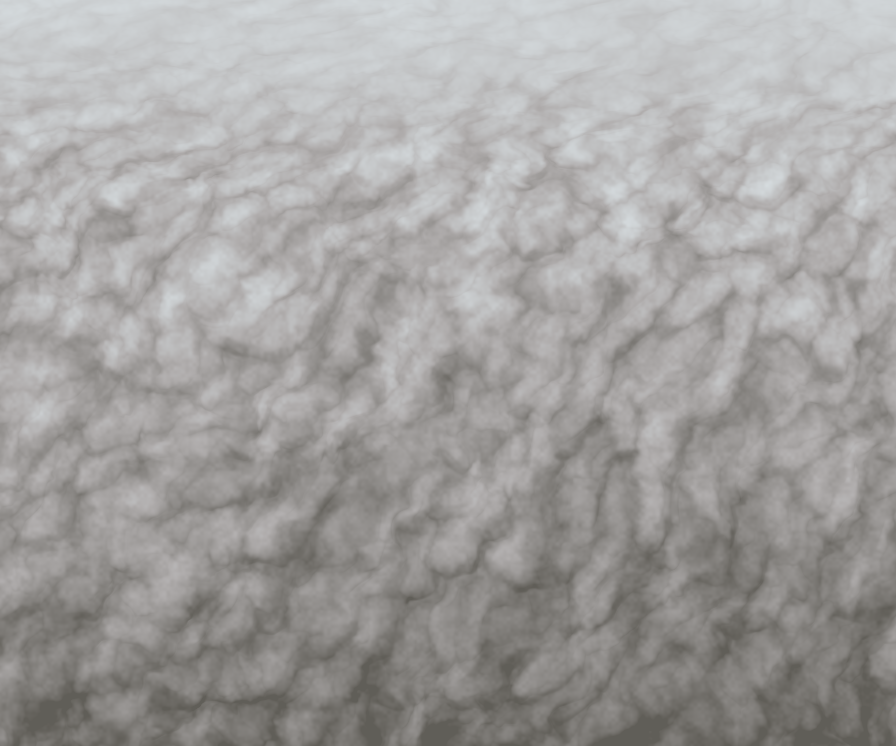
A Shadertoy shader for this texture:

```glsl
const float TUFT_SCALE = 19.0;     // tufts per canvas height
const float CLUMP_SCALE = 8.5;     // larger locks of wool
const float CURL_SCALE = 37.0;     // small curls on the tufts
const float FIBRE_SCALE = 95.0;
const float TUFT_CONTRAST = 0.115;
const float CLUMP_CONTRAST = 0.04;
const float CURL_CONTRAST = 0.045;
const float FIBRE_CONTRAST = 0.045;
const float SIDE_LIGHT = 0.45;     // brightening of slopes that face up
const float MEAN_HEIGHT = 0.32;
const float BLEND = 5.5;           // sharpness of the creases
const float HORIZON = 0.64;        // where the fleece curves away
const float FORESHORTEN = 2.2;
const vec3 CREASE = vec3(0.43, 0.42, 0.40);
const vec3 WOOL = vec3(0.69, 0.678, 0.677);
const vec3 SHEEN = vec3(0.82, 0.84, 0.85);

vec2 hash2(vec2 p) {
    vec3 q = fract(p.xyx * vec3(0.1031, 0.1030, 0.0973));
    q += dot(q, q.yzx + 33.33);
    return fract((q.xx + q.yz) * q.zy);
}

float valueNoise(vec2 p) {
    vec2 i = floor(p), f = fract(p);
    f = f * f * (3.0 - 2.0 * f);
    vec2 e = vec2(0.0, 1.0);
    return mix(mix(hash2(i).x, hash2(i + e.yx).x, f.x),
               mix(hash2(i + e).x, hash2(i + e.yy).x, f.x), f.y);
}

vec2 ruffle(vec2 p, float scale) {
    return vec2(valueNoise(p * scale), valueNoise(p * scale + 40.0)) - 0.5;
}

// Direction in which the wool hangs: slanted at the left, steep at the right
vec2 combDirection(vec2 p) {
    float lean = mix(-1.1, -0.4, smoothstep(0.05, 0.75, p.x));
    lean += 0.3 * sin(p.x * 9.0 + p.y * 5.0) * sin(p.y * 8.0 - p.x * 3.0);
    return vec2(sin(lean), -cos(lean));
}

// Smooth maximum of teardrop domes, lit from above
float tufts(vec2 p, float scale) {
    vec2 g = p * scale, cell = floor(g);
    float total = 1e-4, slope = 0.0;
    for (int y = -2; y <= 2; y++)
    for (int x = -2; x <= 2; x++) {
        vec2 id = cell + vec2(x, y);
        vec2 offset = g - id - hash2(id + scale);
        vec2 axis = combDirection((id + 0.5) / scale);
        float along = dot(offset, axis);
        float across = dot(offset, vec2(-axis.y, axis.x));
        // Long towards the root, blunt at the tip
        vec2 q = vec2(across / 0.5, along / (along > 0.0 ? 0.55 : 1.1));
        float lift = 0.85 * hash2(id.yx + 7.0).y;
        float w = exp(BLEND * (lift - dot(q, q)));
        total += w;
        slope += w * clamp(offset.y - 0.4 * offset.x, -1.0, 1.0);
    }
    float height = max(log(total) / BLEND, -0.7);
    return height - MEAN_HEIGHT + SIDE_LIGHT * slope / total;
}

// Broad light, falling off from the top towards the lower right
float broadLight(vec2 uv) {
    float light = mix(0.495, 0.825, pow(uv.y, 0.75));
    light += 0.03 * smoothstep(0.5, 0.0, uv.x) * smoothstep(0.0, 0.3, uv.y)
                  * smoothstep(0.8, 0.5, uv.y);
    light -= 0.035 * smoothstep(0.5, 1.2, uv.x) * smoothstep(0.45, 0.0, uv.y);
    return light + 0.03 * (valueNoise(uv * 4.0) - 0.5);
}

vec3 woolColor(float tone) {
    vec3 shade = mix(CREASE, WOOL, max((tone - 0.42) / 0.26, -0.2));
    vec3 bright = mix(WOOL, SHEEN, min((tone - 0.68) / 0.155, 1.3));
    return tone < 0.68 ? shade : bright;
}

void mainImage(out vec4 fragColor, in vec2 fragCoord) {
    vec2 uv = fragCoord / iResolution.y;

    // Curve the surface away at the top and ruffle the outlines
    vec2 p = uv;
    float beyond = max(uv.y - HORIZON, 0.0);
    p.y += FORESHORTEN * beyond * beyond;
    p += 0.04 * ruffle(p, 8.0) + 0.022 * ruffle(p, 24.0);
    p += 0.011 * ruffle(p, 60.0) + 0.005 * ruffle(p, 130.0);

    // Relief at three sizes
    float relief = TUFT_CONTRAST * tufts(p, TUFT_SCALE);
    relief += CLUMP_CONTRAST * tufts(p + 3.0, CLUMP_SCALE);
    relief += CURL_CONTRAST * tufts(p + 5.0, CURL_SCALE);

    // Fine fuzz of fibres
    float fibre = valueNoise(uv * FIBRE_SCALE) - 0.5;
    fibre += 0.7 * (valueNoise(uv.yx * FIBRE_SCALE * 2.1 + 9.0) - 0.5);

    float flatness = mix(1.0, 0.25, smoothstep(0.7, 0.97, uv.y));
    float tone = broadLight(uv) + flatness * (relief + FIBRE_CONTRAST * fibre);
    fragColor = vec4(clamp(woolColor(tone), 0.0, 1.0), 1.0);
}
```
